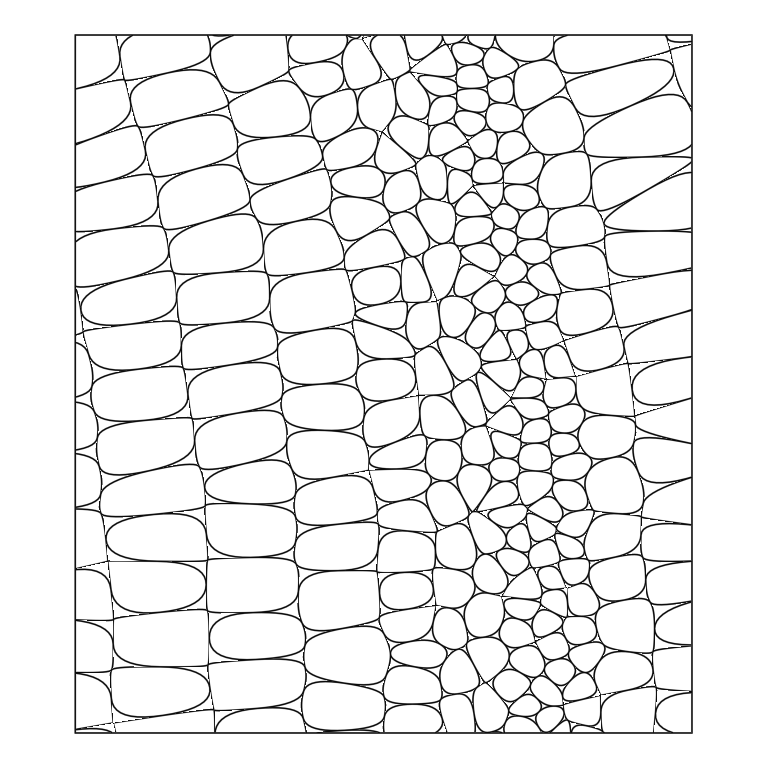
This pattern is drawn by a three.js fragment shader. Its source:

```glsl
varying vec2 vUv;

vec2 hash2(vec2 p) {
  vec3 q = fract(vec3(p.xyx) * vec3(0.1031, 0.1030, 0.0973) + 0.37);
  q += dot(q, q.yzx + 33.33);
  return fract((q.xx + q.yz) * q.zy);
}

// Layout of one column of cells: centre at the top, row pitch, first row
vec3 columnLayout(float c) {
  if (c < 0.5) return vec3(-0.042 + 0.129 * c, 0.070, 0.232);
  if (c < 1.5) return vec3(0.087, 0.0630, 0.859);
  if (c < 2.5) return vec3(0.215, 0.0625, 0.931);
  if (c < 3.5) return vec3(0.328, 0.0648, 0.931);
  if (c < 4.5) return vec3(0.423, 0.0440, 0.898);
  if (c < 5.5) return vec3(0.466, 0.0573, 0.979);
  if (c < 6.5) return vec3(0.510, 0.0565, 0.874);
  if (c < 7.5) return vec3(0.555, 0.0310, 0.950);
  if (c < 8.5) return vec3(0.594, 0.0310, 0.962);
  if (c < 9.5) return vec3(0.626, 0.0350, 0.950);
  if (c < 10.5) return vec3(0.671, 0.0577, 0.941);
  if (c < 11.5) return vec3(0.775, 0.0534, 0.876);
  return vec3(0.965 + 0.19 * (c - 12.0), 0.080, 0.902);
}

float nearestRow(vec3 column, float y) {
  return floor((y - column.z) / column.y + 0.5);
}

// Jittered site; columns bend to the right on the way down
vec2 cellSite(vec3 column, float c, float row) {
  vec2 jitter = hash2(vec2(c + 20.0, row + 60.0)) - 0.5;
  float crowding = exp(-pow((c - 6.5) / 2.5, 2.0));
  float y = column.z + (row + 0.42 * jitter.y) * column.y;
  float fall = (0.9544 - y) / 0.9088;
  float bend = 0.1276 * fall * (2.0 - fall);
  return vec2(column.x + bend + (0.016 + 0.018 * crowding) * jitter.x, y);
}

float segmentDistance(vec2 p, vec2 a, vec2 b) {
  vec2 ab = b - a;
  return length(p - a - ab * clamp(dot(p - a, ab) / max(dot(ab, ab), 1e-10), 0.0, 1.0));
}

// Quadratic curve between two edge midpoints, pulled towards the corner
float cornerDistance(vec2 p, vec2 before, vec2 corner, vec2 after) {
  vec2 start = 0.5 * (before + corner);
  vec2 end = 0.5 * (corner + after);
  vec2 last = start;
  float d = 1.0;
  for (int i = 1; i <= 10; i++) {
    float t = float(i) / 10.0;
    vec2 point = mix(mix(start, corner, t), mix(corner, end, t), t);
    d = min(d, segmentDistance(p, last, point));
    last = point;
  }
  return d;
}

// Distance to the rounded outline of the Voronoi cell that holds p
float cellOutline(vec2 p) {
  vec2 home = vec2(9.0);
  float homeColumn = 0.0;
  for (int i = 0; i < 13; i++) {
    float c = float(i);
    vec3 column = columnLayout(c);
    float row = nearestRow(column, p.y);
    for (int j = -1; j <= 1; j++) {
      vec2 site = cellSite(column, c, row + float(j));
      if (distance(p, site) < distance(p, home)) {
        home = site;
        homeColumn = c;
      }
    }
  }

  // Walk round the cell: each step runs to the first bisector in the way
  vec2 local = p - home;
  vec2 corner = local, previous = local, older = local, firstPair = local;
  vec2 heading = vec2(1.0, 0.0);
  float d = 1.0;
  for (int turn = 0; turn < 14; turn++) {
    float reach = 1.0;
    vec2 wall = vec2(1.0, 0.0);
    for (int i = -3; i <= 3; i++) {
      float c = homeColumn + float(i);
      vec3 column = columnLayout(c);
      float row = nearestRow(column, home.y);
      for (int j = -2; j <= 2; j++) {
        vec2 toSite = cellSite(column, c, row + float(j)) - home;
        float facing = dot(heading, toSite);
        if (facing > 1e-6) {
          float t = dot(0.5 * toSite - corner, toSite) / facing;
          if (t < reach) {
            reach = t;
            wall = toSite;
          }
        }
      }
    }
    older = previous;
    previous = corner;
    corner += heading * reach;
    heading = normalize(vec2(-wall.y, wall.x));
    if (turn == 2) firstPair = corner;
    if (turn > 2) d = min(d, cornerDistance(local, older, previous, corner));
    if (turn > 3 && distance(corner, firstPair) < 1e-5) break;
  }
  return d;
}

void main() {
  // Frame, with cells drawn only inside it
  vec2 side = abs(vUv - vec2(0.4995, 0.5)) - vec2(0.4015, 0.4544);
  float frame = length(max(side, 0.0)) + min(max(side.x, side.y), 0.0);
  float d = abs(frame);
  if (frame < 0.0) d = min(d, cellOutline(vUv));
  float ink = 1.0 - smoothstep(0.0001, 0.0020, d);
  gl_FragColor = vec4(mix(vec3(1.0), vec3(0.04), ink), 1.0);
}
```
